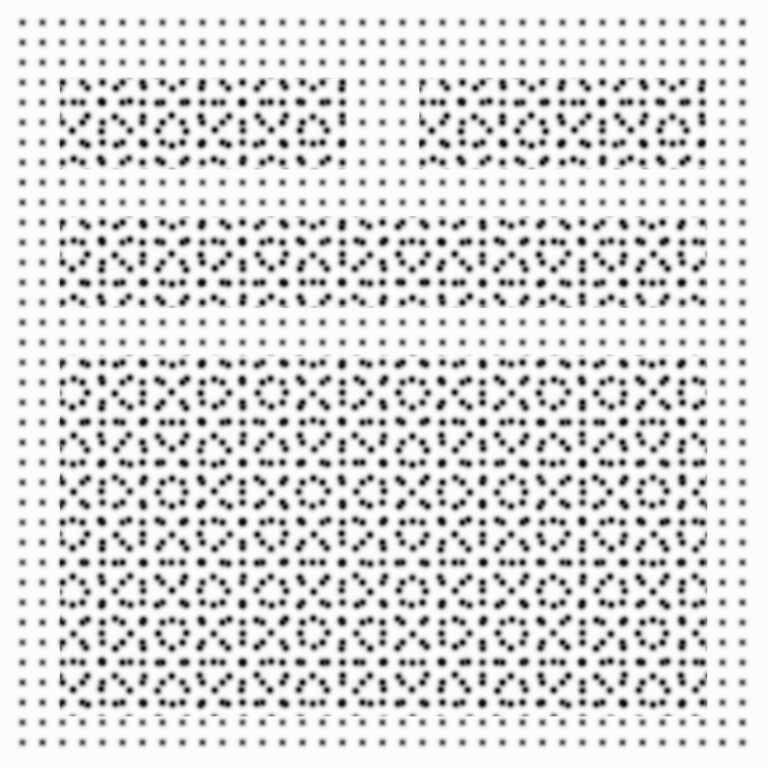
Reproduce this pattern procedurally as a Shadertoy shader.

```glsl
// A square lattice of soft dots on white, with four panels in which a second
// lattice, turned by 45 degrees, is laid over it to form rings and crosses.
// Lengths are in dot pitches, measured rightward and down from the first dot.

const float PITCHES = 38.4;           // dot pitches per canvas side
const float MARGIN = 1.125;           // canvas edge to first dot
const float LAST_DOT = 36.0;          // index of the last row and column
const float PLAIN_SPREAD = 0.028;     // squared falloff of plain dots
const float PANEL_SPREAD = 0.033;     // squared falloff of panel dots
const float PLAIN_INK = 0.80;
const float PANEL_INK = 1.02;
const float PLAIN_ROUND = 0.45;       // 0 = squarish, 1 = circular
const float PANEL_ROUND = 0.85;
const float JITTER = 0.09;            // wander of turned dots
const float INK_VARIATION = 0.10;
const float CLIP_SOFTNESS = 0.05;
const vec2 RING_CENTRE = vec2(5.6, 2.625); // lattice origin within each panel
const vec3 PAPER = vec3(0.99);
const vec3 INK = vec3(0.04);

// Panels as left, top, width, height
const int PANEL_COUNT = 4;
const vec4 PANELS[PANEL_COUNT] = vec4[](
    vec4( 1.875,  2.775, 14.35,  4.56),
    vec4(19.850,  2.775, 14.35,  4.56),
    vec4( 1.875,  9.695, 32.35,  4.56),
    vec4( 1.875, 16.610, 32.35, 18.07));

vec2 hash22(vec2 p) {
    vec3 h = fract(p.xyx * vec3(0.1031, 0.1030, 0.0973));
    h += dot(h, h.yzx + 33.33);
    return fract((h.xx + h.yz) * h.zy);
}

// Soft dot whose contours range from squarish to circular
float softDot(vec2 offset, float spread, float roundness) {
    vec2 e = offset * offset;
    float radius2 = sqrt(dot(e, e) + 2.0 * roundness * e.x * e.y);
    return exp(-radius2 / spread);
}

float variation(vec2 id) {
    return 1.0 - INK_VARIATION * hash22(id + 71.0).x;
}

// Upright lattice, limited to its rows and columns
float uprightDots(vec2 p, float panel) {
    vec2 id = clamp(floor(p + 0.5), 0.0, LAST_DOT);
    float spread = mix(PLAIN_SPREAD, PANEL_SPREAD, panel);
    float roundness = mix(PLAIN_ROUND, PANEL_ROUND, panel);
    float strength = mix(PLAIN_INK, PANEL_INK, panel);
    return strength * variation(id) * softDot(p - id, spread, roundness);
}

// Lattice turned by 45 degrees, with slightly uneven placement
float turnedDots(vec2 p) {
    vec2 q = vec2(p.x + p.y, p.y - p.x) * sqrt(0.5);
    vec2 id = floor(q);
    vec2 wander = JITTER * (hash22(id + 200.0) - 0.5);
    float ink = softDot(q - id - 0.5 - wander, PANEL_SPREAD, 1.0);
    return PANEL_INK * variation(id + 200.0) * ink;
}

// Coverage of a rectangle, given a position from its top left corner
float panelMask(vec2 p, vec2 size) {
    vec2 d = abs(p - 0.5 * size) - 0.5 * size;
    return 1.0 - smoothstep(-CLIP_SOFTNESS, CLIP_SOFTNESS, max(d.x, d.y));
}

void mainImage(out vec4 fragColor, in vec2 fragCoord) {
    float side = min(iResolution.x, iResolution.y);
    vec2 uv = (fragCoord - 0.5 * (iResolution.xy - side)) / side;
    vec2 p = vec2(uv.x, 1.0 - uv.y) * PITCHES - MARGIN;

    // Overlay each panel with its own turned lattice
    float panel = 0.0;
    float turned = 0.0;
    for (int i = 0; i < PANEL_COUNT; i++) {
        vec2 local = p - PANELS[i].xy;
        float mask = panelMask(local, PANELS[i].zw);
        panel = max(panel, mask);
        turned = max(turned, mask * turnedDots(local - RING_CENTRE));
    }

    // Let overlapping dots build up ink
    float upright = min(uprightDots(p, panel), 1.0);
    float ink = 1.0 - (1.0 - upright) * (1.0 - min(turned, 1.0));
    fragColor = vec4(mix(PAPER, INK, ink), 1.0);
}
```
